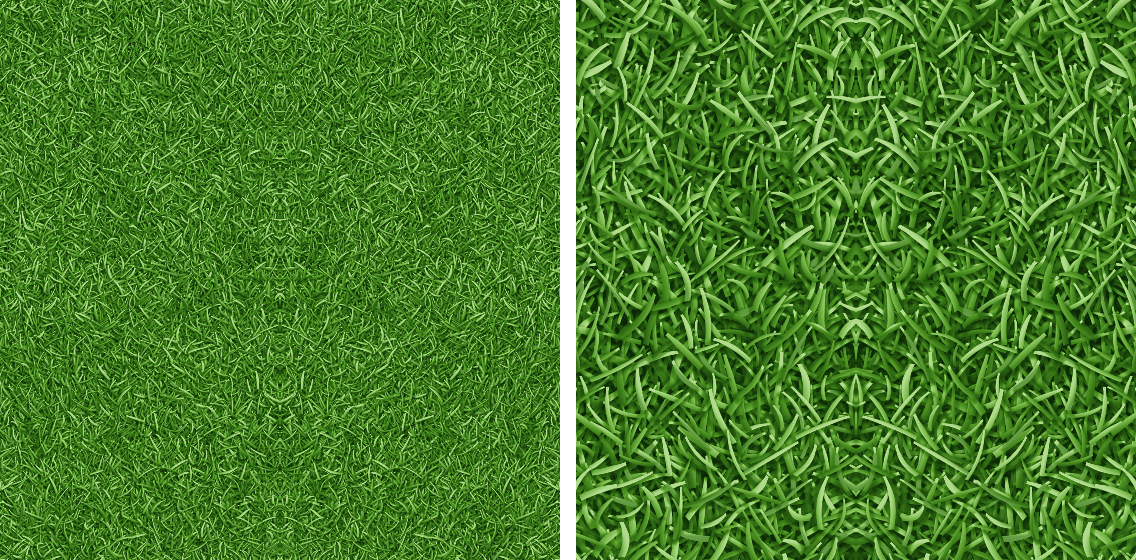
Left, the full canvas; right, a detail of the centre.
Reproduce this texture procedurally as a Shadertoy shader.

```glsl
// Dense mown lawn, mirrored about the vertical centre line and tiling on all sides.
// Stacked jittered grids each hold one slim blade per cell; blades are laid from
// the dark bottom layer to the bright top one, each shading what lies under it.

const int   LAYERS      = 18;
const float ROWS        = 50.0;                  // blade cells across the canvas
const vec2  HALF_LENGTH = vec2(0.007, 0.019);    // shortest, longest
const vec2  HALF_WIDTH  = vec2(0.0010, 0.0022);  // thinnest, widest
const float MAX_LEAN    = 1.35;                  // radians away from upright
const float MAX_BEND    = 0.0035;
const vec2  SHADOW_SHIFT = vec2(0.0010, -0.0014);
const float SHADOW_SOFT = 0.0030;
const float SHADOW_DEPTH = 0.36;
const float TONE_SPREAD = 0.50;
const float TIP_LIGHT   = 0.42;
const float PATCH_DEPTH = 0.018;
const float CONTRAST    = 1.24;
const float TONE_PIVOT  = 0.45;                  // tone that contrast turns about
const float TONE_CENTRE = 0.55;                  // where that tone ends up
const float TAU         = 6.2831853;

const vec3 SOIL   = vec3(0.04, 0.15, 0.02);
const vec3 DEEP   = vec3(0.13, 0.32, 0.05);
const vec3 LEAF   = vec3(0.20, 0.44, 0.08);
const vec3 BRIGHT = vec3(0.30, 0.57, 0.13);
const vec3 PALE   = vec3(0.49, 0.73, 0.31);
const vec3 GLINT  = vec3(0.70, 0.86, 0.56);
const vec3 SHEEN  = vec3(0.39, 0.60, 0.27);

vec4 hash4(vec3 c) {
    vec4 q = fract(c.xyzx * vec4(0.1031, 0.1030, 0.0973, 0.1099));
    q += dot(q, q.wzxy + 33.33);
    return fract((q.xxyz + q.yzzw) * q.zywx);
}

// Signed distance to a blade; along runs from -1 at the root to 1 at the cut tip.
float bladeDistance(vec2 p, vec2 axis, float halfLen, float halfWid, float bend,
                    out float along, out float across) {
    along = dot(p, axis) / halfLen;
    float t = clamp(along, -1.0, 1.0);
    across = dot(p, vec2(axis.y, -axis.x)) - bend * (t * t - 0.4);
    float width = halfWid * (1.0 - 0.45 * smoothstep(0.1, 1.0, t));
    return max(abs(across) - width, (abs(along) - 1.0) * halfLen);
}

// Slow light and dark patches from layered sines, periodic up the canvas.
float patches(vec2 p) {
    vec2 q = p * TAU;
    return sin(3.0 * q.y + 2.0 * sin(2.0 * q.x))
         + sin(7.0 * q.x + 2.0 * sin(4.0 * q.y))
         + sin(11.0 * q.y - 9.0 * q.x + 1.5 * sin(5.0 * q.x));
}

// Lays one layer of blades over surface, which holds tone and sheen.
vec2 addLayer(vec2 surface, vec2 p, float layer, float pixel) {
    float height = layer / float(LAYERS - 1);
    vec2 grid = p * ROWS + hash4(vec3(layer, 7.0, 3.0)).xy;
    vec2 cell = floor(grid);
    for (int j = 1; j >= -1; j--)
    for (int i = -1; i <= 1; i++) {
        vec2 id = cell + vec2(i, j);
        vec3 key = vec3(id.x, mod(id.y, ROWS), layer * 17.0 + 5.0);
        vec4 shape = hash4(key);
        vec4 look = hash4(key + 71.0);
        vec2 local = (grid - id - shape.xy) / ROWS;

        float angle = (shape.z * 2.0 - 1.0) * MAX_LEAN;
        vec2 axis = vec2(sin(angle), cos(angle));
        float halfLen = mix(HALF_LENGTH.x, HALF_LENGTH.y, shape.w);
        float halfWid = mix(HALF_WIDTH.x, HALF_WIDTH.y, look.x * look.x);
        float bend = (look.y * 2.0 - 1.0) * MAX_BEND;
        float along, across;

        // Soft shadow on the layers below
        float d = bladeDistance(local - SHADOW_SHIFT, axis, halfLen, halfWid, bend, along, across);
        surface.x *= 1.0 - SHADOW_DEPTH * (1.0 - smoothstep(0.0, SHADOW_SOFT, d));

        // Blade body: shaded root, lit side, pale cut tip
        d = bladeDistance(local, axis, halfLen, halfWid, bend, along, across);
        float cover = 1.0 - smoothstep(-0.5 * pixel, 0.5 * pixel, d);
        float tip = smoothstep(0.74, 0.92, along) * step(0.5, look.w);
        float tone = mix(0.46, 0.80, height) + (look.z - 0.5) * TONE_SPREAD
                   + 0.16 * along + 0.12 * clamp(-across / halfWid, -1.0, 1.0)
                   + TIP_LIGHT * tip;
        float sheen = 0.85 * smoothstep(0.78, 0.84, look.w);
        surface = mix(surface, vec2(tone, sheen), cover);
    }
    return surface;
}

vec3 grassColour(float tone) {
    float t = clamp(tone, 0.0, 1.25) * 4.0;
    vec3 c = mix(SOIL, DEEP, clamp(t, 0.0, 1.0));
    c = mix(c, LEAF, clamp(t - 1.0, 0.0, 1.0));
    c = mix(c, BRIGHT, clamp(t - 2.0, 0.0, 1.0));
    c = mix(c, PALE, clamp(t - 3.0, 0.0, 1.0));
    return mix(c, GLINT, clamp(t - 4.0, 0.0, 1.0));
}

void mainImage(out vec4 fragColor, in vec2 fragCoord) {
    vec2 p = fragCoord / iResolution.xy;
    p.x = abs(p.x - 0.5);                        // mirrored halves
    float pixel = 1.0 / iResolution.y;

    vec2 surface = vec2(0.2, 0.0);
    for (int k = 0; k < LAYERS; k++) surface = addLayer(surface, p, float(k), pixel);

    float tone = (surface.x - TONE_PIVOT) * CONTRAST + TONE_CENTRE + PATCH_DEPTH * patches(p);
    float sheen = surface.y * smoothstep(0.6, 0.8, tone) * (1.0 - smoothstep(0.95, 1.1, tone));
    fragColor = vec4(mix(grassColour(tone), SHEEN, sheen), 1.0);
}
```
